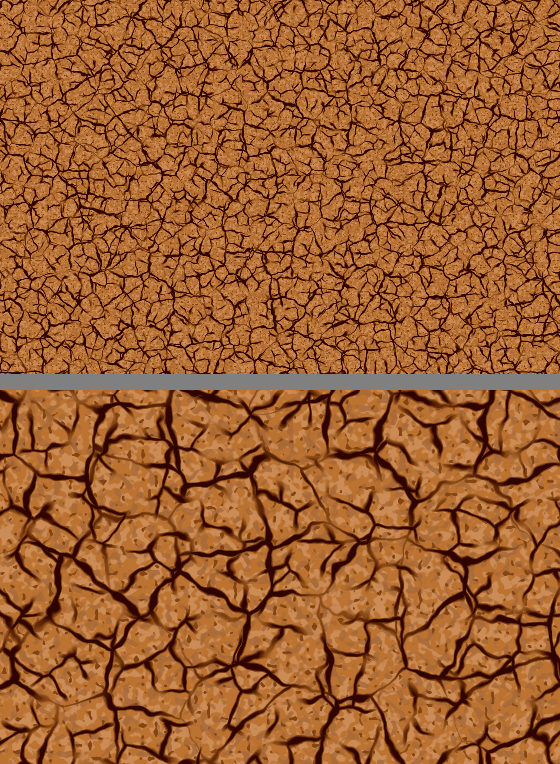
Top, the full canvas; bottom, a detail of the centre.
A WebGL 2 fragment shader for this texture:

```glsl
#version 300 es
precision highp float;
// Dry ochre clay split into small plates by a fine network of dark cracks.

uniform vec2 u_resolution;
out vec4 fragColor;

vec2 hash2(vec2 cell) {
    uvec2 v = uvec2(ivec2(cell) + 4096) * 1664525u + 10139u;
    v.x += v.y * 16645u;
    v.y += v.x * 16645u;
    v ^= v >> 16u;
    v.x += v.y * 16645u;
    v.y += v.x * 16645u;
    v ^= v >> 16u;
    return vec2(v & 65535u) / 65535.0;
}

// Gradient noise, roughly -0.7 to 0.7
float noise(vec2 p) {
    vec2 i = floor(p), f = p - i;
    vec2 u = f * f * f * (f * (f * 6.0 - 15.0) + 10.0);
    vec4 corner;
    for (int k = 0; k < 4; k++) {
        vec2 o = vec2(k & 1, k >> 1);
        float angle = 6.2832 * hash2(i + o).x;
        corner[k] = dot(vec2(cos(angle), sin(angle)), f - o);
    }
    return mix(mix(corner.x, corner.y, u.x), mix(corner.z, corner.w, u.x), u.y);
}

vec2 warp(vec2 p) {
    return vec2(noise(p), noise(p + 37.3));
}

// Distance to the nearest border between Voronoi plates, in plate units
float plateEdge(vec2 p) {
    vec2 i = floor(p), f = p - i, nearest = vec2(0.0), home = vec2(0.0);
    float best = 9.0;
    for (int y = -1; y <= 1; y++)
    for (int x = -1; x <= 1; x++) {
        vec2 o = vec2(x, y);
        vec2 r = o + hash2(i + o) - f;
        if (dot(r, r) < best) {
            best = dot(r, r);
            nearest = r;
            home = o;
        }
    }
    float edge = 9.0;
    for (int y = -2; y <= 2; y++)
    for (int x = -2; x <= 2; x++) {
        vec2 o = home + vec2(x, y);
        vec2 r = o + hash2(i + o) - f;
        vec2 gap = r - nearest;
        if (dot(gap, gap) > 0.0001)
            edge = min(edge, dot(0.5 * (r + nearest), normalize(gap)));
    }
    return edge;
}

// Soft-edged crack of a given half width
float crack(float dist, float halfWidth) {
    float soft = max(0.0018, 0.7 / u_resolution.y);
    return 1.0 - smoothstep(halfWidth - 0.4 * soft, halfWidth + soft, dist);
}

void main() {
    vec2 p = gl_FragCoord.xy / u_resolution.y;
    vec2 bent = p + 0.012 * warp(p * 12.0) + 0.007 * warp(p * 48.0 + 9.0) + 0.002 * warp(p * 120.0);

    // Three generations of cracks: long splits, plates, hairlines
    float longDist = plateEdge(bent * 4.0 + 50.0) / 4.0;
    float plateDist = plateEdge(bent * 15.0 + 7.0) / 15.0;
    float hairDist = plateEdge(bent * 28.0 + 90.0) / 28.0;

    // Each generation fades in and out along its length
    float longOpen = smoothstep(0.2, 0.4, noise(p * 3.2 + 21.0));
    float plateOpen = smoothstep(-0.45, 0.1, noise(p * 17.0 + 3.0));
    float hairOpen = smoothstep(-0.25, 0.1, noise(p * 30.0 + 61.0));

    float ragged = 1.0 + 0.9 * noise(p * 70.0);
    float depth = crack(longDist, 0.0024 * longOpen * ragged) * longOpen;
    depth = max(depth, crack(plateDist, 0.0019 * plateOpen * ragged) * (0.3 + 0.7 * plateOpen));
    depth = max(depth, crack(hairDist, 0.0014 * ragged) * 0.92 * hairOpen);

    // Soil mottling and grit
    float blotch = noise(p * 22.0 + 11.0);
    float grain = noise(p * 90.0) + noise(p * 190.0 + 5.0);
    float pale = smoothstep(-0.03, 0.12, 0.15 * blotch + 0.5 * grain);
    vec3 soil = mix(vec3(0.74, 0.45, 0.19), vec3(0.80, 0.55, 0.34), pale);
    float dull = smoothstep(0.1, 0.25, noise(p * 130.0 + 31.0) - 0.15 * blotch);
    float rim = 0.4 * exp(-min(plateDist, hairDist + 0.001) / 0.002);
    soil = mix(soil, vec3(0.65, 0.41, 0.22), clamp(dull * 0.8 + rim, 0.0, 1.0));
    float speck = smoothstep(0.25, 0.45, noise(p * 170.0 + 77.0));
    depth = max(depth, 0.45 * speck);

    // Crack shading from rust rim to near-black core
    vec3 color = mix(soil, vec3(0.53, 0.28, 0.08), smoothstep(0.0, 0.4, depth));
    color = mix(color, vec3(0.37, 0.15, 0.02), smoothstep(0.4, 0.7, depth));
    color = mix(color, vec3(0.18, 0.01, 0.0), smoothstep(0.7, 0.95, depth));
    fragColor = vec4(color, 1.0);
}
```
